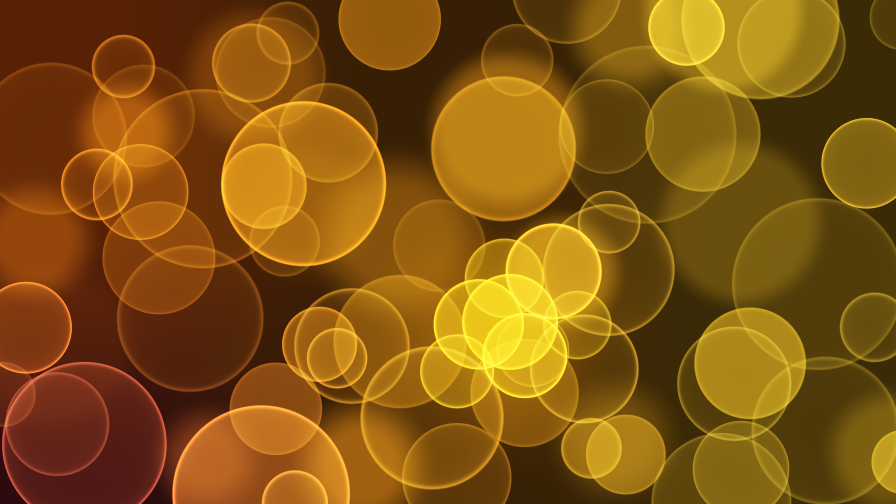
Reproduce this background procedurally as a WebGL 2 fragment shader.

```glsl
#version 300 es
precision highp float;

uniform vec2 u_resolution;
out vec4 outColor;

vec3 hash3(vec2 seed) {
    vec3 q = fract(seed.xyx * vec3(0.1031, 0.1030, 0.0973));
    q += dot(q, q.yxz + 33.33);
    return fract((q.xxy + q.yzz) * q.zyx);
}

// Light colour: rose at the lower left, orange, amber, then gold at the right
vec3 lightTint(vec2 p) {
    vec3 ember = mix(vec3(0.94, 0.32, 0.17), vec3(1.0, 0.45, 0.06), smoothstep(0.0, 0.55, p.y));
    vec3 tint = mix(ember, vec3(1.0, 0.57, 0.08), smoothstep(0.1, 0.85, p.x));
    return mix(tint, vec3(1.0, 0.74, 0.12), smoothstep(0.9, 1.5, p.x));
}

vec3 backdrop(vec2 p) {
    vec3 left = mix(vec3(0.17, 0.04, 0.06), vec3(0.34, 0.13, 0.02), smoothstep(0.0, 0.6, p.y));
    vec3 dark = mix(left, vec3(0.21, 0.12, 0.015), smoothstep(0.2, 0.8, p.x));
    return mix(dark, vec3(0.23, 0.165, 0.025), smoothstep(0.9, 1.5, p.x));
}

vec3 screenBlend(vec3 base, vec3 light) {
    return 1.0 - (1.0 - base) * (1.0 - clamp(light, 0.0, 1.0));
}

float disc(float d, float radius, float blur) {
    return 1.0 - smoothstep(radius - blur, radius + blur, d);
}

// Translucent disc with a thin bright rim and a faint inner glow
vec3 bokeh(float d, float radius, float fill, float rim, float width, vec3 tint) {
    float edge = max(0.6 / u_resolution.y, width * 0.35);
    float depth = max(radius - d, 0.0);
    float line = exp(-pow(depth / width, 2.0)) + 0.2 * exp(-depth / (width * 4.0));
    vec3 rimTint = tint * vec3(1.05, 1.15, 1.8);
    return disc(d, radius, edge) * (tint * fill + rimTint * rim * line);
}

void main() {
    vec2 p = gl_FragCoord.xy / u_resolution.y;
    float aspect = u_resolution.x / u_resolution.y;
    vec2 place = vec2(p.x * 1.778 / aspect, p.y);
    vec3 color = backdrop(place);

    // Blurred lights behind
    for (int i = 0; i < 15; i++) {
        vec3 h = hash3(vec2(float(i) + 3.0, 71.0));
        vec3 k = hash3(vec2(float(i) + 9.0, 137.0));
        vec2 cell = vec2(float(i % 5), float(i / 5));
        vec2 center = (cell + h.xy) / vec2(5.0, 3.0) * vec2(aspect, 1.0);
        float radius = mix(0.08, 0.17, h.z);
        float glow = disc(length(p - center), radius, mix(0.02, 0.07, k.x));
        float warmth = 1.0 - smoothstep(0.2, 1.3, center.x * 1.778 / aspect);
        vec3 tint = lightTint(vec2(center.x * 1.778 / aspect, center.y));
        color = screenBlend(color, tint * glow * mix(0.08, 0.42 + 0.22 * warmth, k.y));
    }

    // Scattered rimmed discs: large, medium and small
    for (int layer = 0; layer < 3; layer++) {
        int columns = layer == 0 ? 5 : 6;
        int rows = layer == 1 ? 4 : 3;
        float size = layer == 0 ? 0.155 : (layer == 1 ? 0.1 : 0.069);
        for (int i = 0; i < columns * rows; i++) {
            vec2 seed = vec2(float(i) + 1.0, float(layer) * 29.0 + 17.0);
            vec3 h = hash3(seed);
            vec3 k = hash3(seed + 211.0);
            vec2 cell = vec2(float(i % columns), float(i / columns));
            vec2 jitter = mix(vec2(-0.1), vec2(1.1), h.xy);
            vec2 center = (cell + jitter) / vec2(float(columns), float(rows)) * vec2(aspect, 1.0);
            float radius = size * mix(0.84, 1.16, h.z);
            float fill = 0.09 + 0.46 * k.x * k.x * k.x;
            float rim = 0.16 + 0.68 * k.y * k.y;
            float width = mix(0.0035, 0.0055, k.z) * (layer == 0 ? 1.25 : 1.0);
            vec3 tint = lightTint(vec2(center.x * 1.778 / aspect, center.y));
            color = screenBlend(color, bokeh(length(p - center), radius, fill, rim, width, tint));
        }
    }

    // Glowing yellow cluster below the middle
    vec2 heart = vec2(0.56 * aspect, 0.35);
    float halo = exp(-dot(p - heart, p - heart) / 0.025);
    color = screenBlend(color, vec3(0.45, 0.22, 0.01) * halo);
    for (int i = 0; i < 6; i++) {
        vec3 h = hash3(vec2(float(i) + 5.0, 53.0));
        float angle = float(i) * 2.4 + 0.6;
        vec2 center = heart + (0.02 + 0.026 * float(i)) * vec2(cos(angle), sin(angle));
        float radius = mix(0.095, 0.068, float(i) / 5.0);
        float fill = mix(0.62, 0.2, float(i) / 5.0);
        float rim = 0.4 + 0.35 * h.x;
        color = screenBlend(color, bokeh(length(p - center), radius, fill, rim, 0.0045, vec3(1.0, 0.72, 0.07)));
    }

    outColor = vec4(color, 1.0);
}
```
